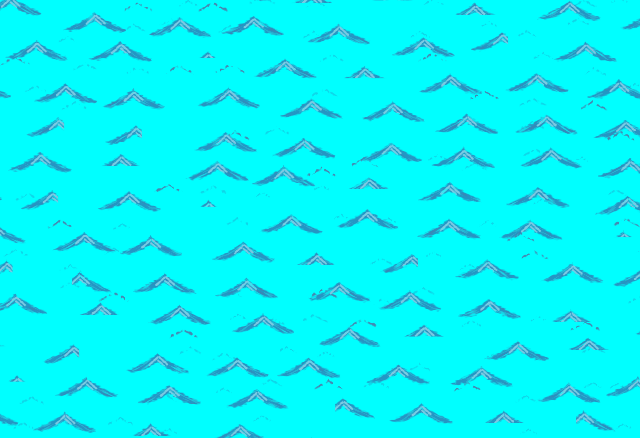
Reproduce this pattern procedurally as a WebGL 2 fragment shader.

```glsl
#version 300 es
precision highp float;
// Rows of brushed blue wave crests on flat cyan, some of them cut off straight.
// Each crest lies between two curves in a jittered, sloping grid; streaks come
// from gradient noise, and faint broken ripples fill the gaps.
uniform vec2 u_resolution;
out vec4 outColor;

const vec3 CYAN = vec3(0.0, 1.0, 1.0);
const vec3 DEEP = vec3(0.14, 0.59, 0.77);
const vec3 MID = vec3(0.16, 0.68, 0.81);
const vec3 PALE = vec3(0.52, 0.81, 0.90);
const vec3 SLATE = vec3(0.30, 0.48, 0.66);

vec2 hash2(vec2 p) {
    vec3 q = fract(p.xyx * vec3(0.1031, 0.1030, 0.0973));
    q += dot(q, q.yzx + 33.33);
    return fract((q.xx + q.yz) * q.zy);
}

float gradientNoise(vec2 p) {
    vec2 i = floor(p), f = fract(p), s = f * f * (3.0 - 2.0 * f);
    vec2 e = vec2(0.0, 1.0);
    float a = dot(hash2(i) * 2.0 - 1.0, f);
    float b = dot(hash2(i + e.yx) * 2.0 - 1.0, f - e.yx);
    float c = dot(hash2(i + e) * 2.0 - 1.0, f - e);
    float d = dot(hash2(i + 1.0) * 2.0 - 1.0, f - 1.0);
    return mix(mix(a, b, s.x), mix(c, d, s.x), s.y);
}

float segment(vec2 p, vec2 a, vec2 b) {
    vec2 ab = b - a;
    return length(p - a - ab * clamp(dot(p - a, ab) / dot(ab, ab), 0.0, 1.0));
}

// Distance inside the straight cut that some crests get
float cutEdge(vec2 p, float kind) {
    if (kind < 0.72) return 1.0;
    if (kind < 0.80) return 0.2 - p.x;
    if (kind < 0.85) return p.x + 0.25;
    if (kind < 0.93) return p.y + 0.40;
    return p.y + 0.20;
}

// Crest with its peak at the origin and wing tips at x = -1 and 1
vec4 crest(vec2 p, vec2 seed, float soft) {
    float x = abs(p.x);
    float top = -0.58 * pow(x, 0.78);
    float bottom = -0.28 - 0.36 * sin(min(x, 1.0) * 1.9) + (p.x < 0.0 ? 0.05 * x : 0.0);
    float streak = gradientNoise(vec2(p.x * 3.0, (top - p.y) * 17.0) + seed * 91.0);
    float rough = 0.07 * gradientNoise(p * vec2(7.0, 15.0) + seed * 57.0);
    float inside = min(min(top - p.y, p.y - bottom) * 0.85, 1.0 - x) + rough;
    float alpha = smoothstep(-soft, soft, inside);
    alpha *= smoothstep(-0.3 * soft, 0.3 * soft, cutEdge(p, seed.x));
    alpha *= 1.0 - 0.55 * smoothstep(0.18, 0.42, streak);

    vec3 ink = mix(DEEP, MID, smoothstep(0.0, 0.14, streak));
    ink = mix(ink, SLATE, 0.5 * smoothstep(0.16, 0.36, -streak));
    // Pale brush strokes down both flanks of the peak
    float stroke = min(segment(p, vec2(0.0, -0.13), vec2(-0.27, -0.38)),
                       segment(p, vec2(0.05, -0.12), vec2(0.31, -0.36)));
    stroke = min(stroke, segment(p, vec2(0.02, -0.24), vec2(0.20, -0.40)));
    ink = mix(ink, PALE, 0.9 * (1.0 - smoothstep(0.01, 0.02 + soft, stroke + rough * 0.5)));
    return vec4(ink, alpha);
}

// Small thin chevron, broken along its length; a few are darker
vec4 ripple(vec2 p, vec2 seed, float soft) {
    float breaks = gradientNoise(p * vec2(4.0, 3.0) + seed * 73.0);
    float line = abs(p.y + 0.55 * pow(abs(p.x), 0.8) - 0.2 * breaks);
    float alpha = 1.0 - smoothstep(0.02, 0.04 + soft, line);
    alpha *= smoothstep(-0.12, 0.12, breaks) * smoothstep(1.0, 0.8, abs(p.x));
    bool dark = seed.y > 0.86;
    return vec4(dark ? SLATE : DEEP, alpha * (dark ? 0.9 : 0.38));
}

void main() {
    vec2 uv = gl_FragCoord.xy / u_resolution.y;
    float pixel = 1.0 / u_resolution.y;
    vec3 color = CYAN;

    // Faint ripples
    vec2 cellSize = vec2(0.115, 0.075);
    vec2 home = floor(uv / cellSize);
    for (int j = -1; j <= 1; j++)
    for (int i = -1; i <= 1; i++) {
        vec2 cell = home + vec2(i, j);
        vec2 seed = hash2(cell + 211.0);
        vec2 center = (cell + 0.2 + 0.6 * hash2(cell + 87.0)) * cellSize;
        float size = mix(0.018, 0.036, seed.y);
        vec4 ink = ripple((uv - center) / size, seed, 1.2 * pixel / size);
        if (seed.x < 0.55) color = mix(color, ink.rgb, ink.a);
    }

    // Crests on rows that fall gently to the right
    cellSize = vec2(0.187, 0.085);
    vec2 sloped = uv + vec2(0.0, 0.075 * uv.x);
    float row = floor(sloped.y / cellSize.y);
    for (int j = -1; j <= 1; j++) {
        float r = row + float(j);
        float shift = hash2(vec2(r + 40.0, 7.0)).x;
        float column = floor(sloped.x / cellSize.x - shift);
        for (int i = -1; i <= 1; i++) {
            vec2 cell = vec2(column + float(i), r);
            vec2 seed = hash2(cell + 130.0);
            vec2 jitter = (hash2(cell + 19.0) - 0.5) * vec2(0.22, 0.36);
            vec2 center = (cell + vec2(shift, 0.0) + 0.5 + jitter) * cellSize;
            center.y -= 0.075 * center.x;
            vec2 p = (uv - center) / 0.070 - vec2(0.0, 0.32);
            vec4 ink = crest(p, seed, max(pixel / 0.070, 0.035));
            color = mix(color, ink.rgb, ink.a);
        }
    }
    outColor = vec4(color, 1.0);
}
```
